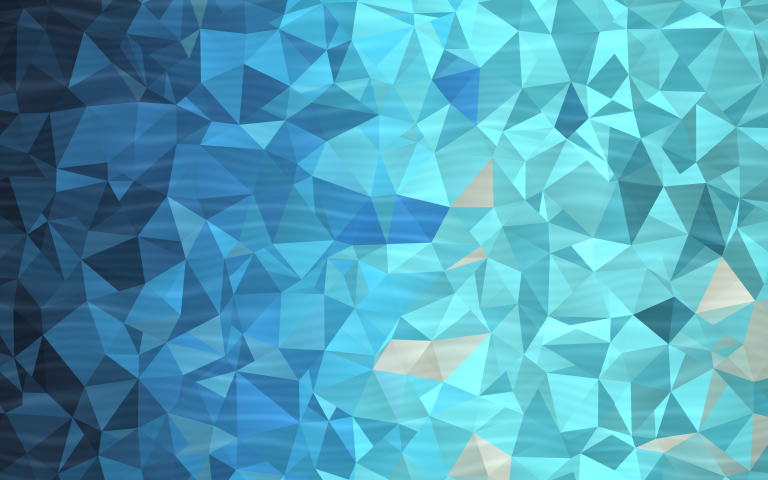
Write a WebGL 2 fragment shader that draws this background.

```glsl
#version 300 es
precision highp float;
// Low-poly water: jittered triangles from dark navy to bright cyan, with sandy facets and ripples.
uniform vec2 u_resolution;
out vec4 fragColor;

const float ROWS = 12.5;

// Facet accents: centre x, centre y, radius, in units of canvas height.
const vec3 SAND[7] = vec3[7](
  vec3(0.98, 0.58, 0.040), vec3(0.99, 0.45, 0.032), vec3(0.845, 0.24, 0.065), vec3(0.95, 0.24, 0.035),
  vec3(1.51, 0.42, 0.045), vec3(1.40, 0.07, 0.055), vec3(1.02, 0.03, 0.055));
const vec3 SHADE[7] = vec3[7](
  vec3(0.865, 0.53, 0.045), vec3(0.73, 0.53, 0.060), vec3(1.47, 0.50, 0.050), vec3(1.40, 0.325, 0.045),
  vec3(1.20, 0.75, 0.050), vec3(1.33, 0.61, 0.045), vec3(0.98, 0.83, 0.060));

float hash(vec2 p) {
  vec3 q = fract(vec3(p.xyx) * 0.1031);
  q += dot(q, q.yzx + 33.33);
  return fract((q.x + q.y) * q.z);
}

float cross2(vec2 a, vec2 b) { return a.x * b.y - a.y * b.x; }

// Signed distance from p to the line through a and b.
float lineSide(vec2 p, vec2 a, vec2 b) { return cross2(b - a, p - a) / length(b - a); }

vec2 vertexAt(vec2 cell) {
  return cell + 0.5 + 0.86 * (vec2(hash(cell + 7.0), hash(cell + 51.0)) - 0.5);
}

// Distance to the nearest edge, positive inside the triangle.
float triangleDepth(vec2 p, vec2 a, vec2 b, vec2 c) {
  float side = sign(cross2(b - a, c - a));
  return min(side * lineSide(p, a, b), min(side * lineSide(p, b, c), side * lineSide(p, c, a)));
}

float blob(vec2 p, vec2 center, float sharpness) {
  return exp(-sharpness * dot(p - center, p - center));
}

// Smooth water colour; vary moves it along the ramp.
vec3 waterColor(vec2 p, float vary) {
  float u = p.x / 1.6;
  float bend = 0.11 * smoothstep(0.65, 1.0, p.y) + 0.05 * smoothstep(0.35, 0.05, p.y);
  float t = u - bend * (1.0 - u) + vary + 0.02;
  vec3 col = mix(vec3(0.11, 0.16, 0.22), vec3(0.14, 0.26, 0.36), smoothstep(-0.05, 0.10, t));
  col = mix(col, vec3(0.18, 0.40, 0.55), smoothstep(0.08, 0.21, t));
  col = mix(col, vec3(0.22, 0.57, 0.74), smoothstep(0.20, 0.33, t));
  col = mix(col, vec3(0.28, 0.75, 0.87), smoothstep(0.32, 0.44, t));
  col = mix(col, vec3(0.45, 0.90, 0.93), smoothstep(0.43, 0.60, t));
  col = mix(col, vec3(0.34, 0.68, 0.71), 0.9 * smoothstep(0.80, 1.0, u + vary));
  // Blue depths on the left and a pale glow right of centre
  col = mix(col, vec3(0.20, 0.38, 0.63), 0.40 * blob(p, vec2(0.48, 0.68), 14.0));
  col = mix(col, vec3(0.22, 0.52, 0.78), 0.55 * blob(p, vec2(0.52, 0.15), 25.0));
  return col + vec3(0.07, 0.03, 0.03) * blob(p, vec2(1.17, 0.46), 8.0);
}

float accent(vec3 spot, vec2 p) {
  return smoothstep(spot.z, 0.7 * spot.z, distance(p, spot.xy));
}

vec3 facetColor(vec2 center, vec2 seed) {
  vec2 p = center / ROWS;
  float tone = hash(seed) - 0.5;
  float light = hash(seed + 19.0) - 0.5;
  vec3 col = waterColor(p, 0.23 * tone) * (1.0 + 0.34 * light);
  // Occasional teal facets on the bright side, glints everywhere
  float teal = step(0.76, hash(seed + 43.0)) * smoothstep(0.75, 1.1, p.x);
  col = mix(col, vec3(0.23, 0.60, 0.67), 0.65 * teal);
  col = mix(col, vec3(0.55, 0.92, 0.94), 0.40 * step(0.91, hash(seed + 97.0)) * smoothstep(0.1, 0.5, p.x));
  // Sandy scatter at the lower right
  float shore = smoothstep(1.38, 1.58, p.x) * smoothstep(0.50, 0.32, p.y);
  col = mix(col, vec3(0.76, 0.73, 0.66), 0.75 * shore * step(0.5, hash(seed + 71.0)));
  vec3 shadow = mix(vec3(0.16, 0.43, 0.70), vec3(0.15, 0.40, 0.48), smoothstep(0.95, 1.3, p.x));
  for (int i = 0; i < 7; i++) {
    col = mix(col, shadow * (1.0 + 0.3 * light), 0.8 * accent(SHADE[i], p));
    col = mix(col, vec3(0.87, 0.83, 0.76) + 0.15 * light, 0.85 * accent(SAND[i], p));
  }
  return col;
}

void main() {
  vec2 p = gl_FragCoord.xy / u_resolution * vec2(1.6, 1.0);
  vec2 g = p * ROWS;
  float pixel = ROWS / u_resolution.y;
  vec3 water = waterColor(p, 0.0);
  vec4 sum = vec4(water, 1.0) * 0.001;

  // Split each jittered quad along its shorter diagonal, then halve some triangles
  for (int k = 0; k < 4; k++) {
    vec2 cell = floor(g) - vec2(k % 2, k / 2);
    vec2 a = vertexAt(cell), b = vertexAt(cell + vec2(1, 0));
    vec2 c = vertexAt(cell + vec2(1, 1)), d = vertexAt(cell + vec2(0, 1));
    bool flip = distance(b, d) < distance(a, c);
    vec2 s = flip ? b : a, e = flip ? d : c;
    for (int n = 0; n < 2; n++) {
      vec2 tip = n == 0 ? (flip ? a : b) : (flip ? c : d);
      float cover = clamp(triangleDepth(g, s, e, tip) / pixel + 0.5, 0.0, 1.0);
      if (cover <= 0.0) continue;
      vec2 seed = cell * 2.0 + vec2(n, 130.0);
      vec2 center = (s + e + tip) / 3.0;
      vec3 facet = facetColor(center, seed);
      if (hash(seed + 11.0) < 0.4) {
        vec2 foot = mix(s, e, 0.35 + 0.3 * hash(seed + 29.0));
        float other = clamp(lineSide(g, tip, foot) / pixel + 0.5, 0.0, 1.0);
        facet = mix(facet, facetColor(center, seed + 200.5), other);
      }
      facet *= 1.0 + 0.10 * dot(g - center, vec2(hash(seed + 3.0), hash(seed + 5.0)) * 2.0 - 1.0);
      sum += cover * vec4(facet, 1.0);
    }
  }
  vec3 col = mix(sum.rgb / sum.a, water, 0.06);

  // Fine ripples of layered sines, broken into drifting streaks
  float bendY = p.y + 0.012 * sin(9.0 * p.x + 11.0 * p.y) + 0.006 * sin(23.0 * p.x - 17.0 * p.y);
  float wave = sin(125.0 * bendY + 2.0 * sin(4.0 * p.x + 19.0 * p.y));
  float fine = sin(290.0 * bendY + 3.0 * sin(7.0 * p.x - 13.0 * p.y));
  float patches = 0.5 + 0.5 * sin(8.0 * p.x + 17.0 * p.y + 2.0 * sin(6.0 * p.x - 12.0 * p.y));
  col += vec3(0.06, 0.07, 0.08) * pow(0.5 + 0.5 * wave, 4.0) * patches;
  col += 0.012 * fine * (1.0 - 0.5 * patches) - 0.012;
  fragColor = vec4(clamp(col, 0.0, 1.0), 1.0);
}
```
